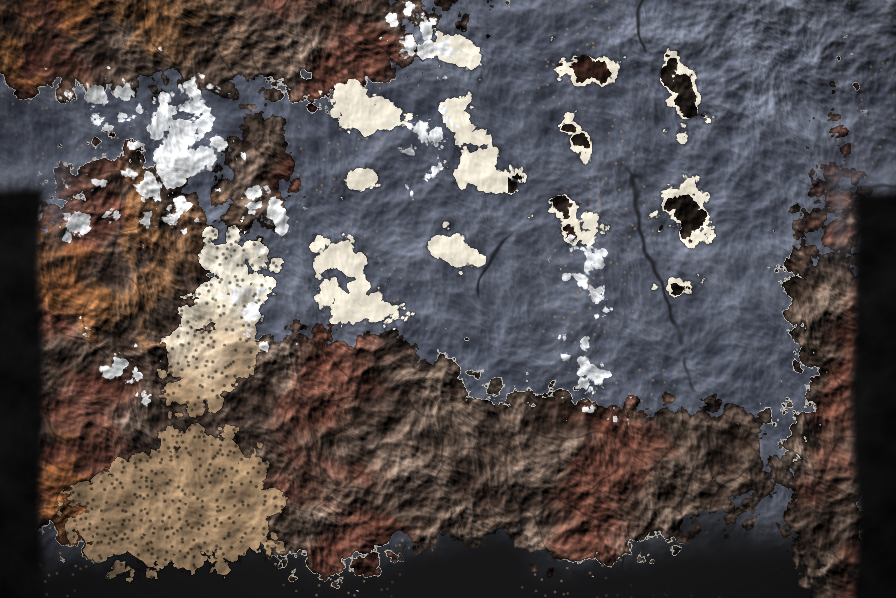
This texture is drawn by a Shadertoy shader. Its source:

```glsl
const vec3 SOOT = vec3(.09, .09, .095);
const vec3 SLATE_DARK = vec3(.21, .225, .27);
const vec3 SLATE_LIGHT = vec3(.48, .50, .56);
const vec3 RUST_DARK = vec3(.19, .15, .13);
const vec3 RUST_GREY = vec3(.42, .36, .32);
const vec3 RUST_RED = vec3(.38, .21, .17);
const vec3 OCHRE = vec3(.54, .34, .17);
const vec3 TAN = vec3(.64, .53, .41);
const vec3 CREAM = vec3(.93, .90, .83);
const vec3 CHALK = vec3(.90, .91, .92);

float hash(vec2 p) {
    vec3 q = fract(p.xyx * .1031);
    q += dot(q, q.yzx + 33.33);
    return fract((q.x + q.y) * q.z);
}

// Nearest distance, second distance, id of the nearest cell
vec3 cells(vec2 p) {
    vec3 found = vec3(8.);
    for (int j = -1; j <= 1; j++)
    for (int i = -1; i <= 1; i++) {
        vec2 cell = floor(p) + vec2(i, j);
        float d = distance(p, cell + vec2(hash(cell), hash(cell + 57.3)));
        if (d < found.x) found = vec3(d, found.x, hash(cell + 11.7));
        else found.y = min(found.y, d);
    }
    return found;
}

// Fractal cellular noise around zero
float rough(vec2 p, int octaves) {
    float sum = 0., amp = 1.;
    for (int i = 0; i < octaves; i++) {
        sum += amp * (cells(p).x - .45);
        p = mat2(1.6, 1.2, -1.2, 1.6) * p + 3.7 + .3 * sin(p.yx * 1.7);
        amp *= .5;
    }
    return sum;
}

// Layered sines used to bend outlines
vec2 wander(vec2 p) {
    vec2 sum = vec2(0.);
    float amp = .5;
    for (int i = 0; i < 5; i++) {
        sum += amp * sin(p.yx + 1.5 * sum);
        p = mat2(1.5, 1.1, -1.1, 1.5) * p + 1.7;
        amp *= .55;
    }
    return sum;
}

float ellipse(vec2 p, vec2 radius) {
    return (length(p / radius) - 1.) * min(radius.x, radius.y);
}

float capsule(vec2 p, vec2 a, vec2 b, float radius) {
    vec2 ab = b - a;
    return length(p - a - ab * clamp(dot(p - a, ab) / dot(ab, ab), 0., 1.)) - radius;
}

float cover(float d, float blur) {
    return 1. - smoothstep(-blur, blur, d);
}

// Slanted ellipses spread evenly over area (corner, extent)
float scatter(vec2 p, vec4 area, int count, float size, float seed) {
    float d = 1.;
    for (int i = 0; i < count; i++) {
        float k = float(i) + seed;
        vec2 v = p - area.xy - area.zw * fract(k * vec2(.7549, .5698));
        float s = size * mix(.3, 1., hash(vec2(k, seed)));
        float a = -.8 + 1.6 * (hash(vec2(seed, k)) - .5);
        v = mat2(cos(a), -sin(a), sin(a), cos(a)) * v;
        d = min(d, ellipse(v, s * vec2(1.5, .8)));
    }
    return d;
}

// Areas where the paint has flaked off down to rust
float bareMetal(vec2 p) {
    float d = ellipse(p - vec2(.92, .21), vec2(.40, .13));
    d = min(d, ellipse(p - vec2(.55, .26), vec2(.24, .20)));
    d = min(d, ellipse(p - vec2(.20, .42), vec2(.20, .34)));
    d = min(d, ellipse(p - vec2(.30, .96), vec2(.44, .12)));
    d = min(d, ellipse(p - vec2(.42, .70), vec2(.06, .10)));
    return min(d, ellipse(p - vec2(1.40, .30), vec2(.07, .42)));
}

vec3 paintColor(vec2 p, vec2 bend, float grain, float slope) {
    float corner = smoothstep(.95, 1.3, p.x) * smoothstep(.6, .9, p.y);
    float ripple = sin(45. * p.y + 22. * p.x + 6. * bend.x) * corner;
    float tone = .43 + .14 * bend.x + .55 * grain + .2 * corner + .16 * ripple;
    vec3 col = mix(SLATE_DARK, SLATE_LIGHT, clamp(tone, 0., 1.2));
    col *= 1. + (1.1 + corner) * slope;
    return mix(SOOT, col, smoothstep(.03, .2, p.y + .05 * bend.y));
}

vec3 rustColor(vec2 p, vec2 bend, float grain, float slope) {
    vec3 flake = cells(p * 11. + .5 * bend);
    vec3 col = mix(RUST_DARK, RUST_GREY, clamp(.3 + .4 * flake.z + grain, 0., 1.));
    col = mix(col, RUST_RED, .6 * smoothstep(.1, .6, bend.y));
    float orange = smoothstep(.5, .15, p.x) * smoothstep(.0, .5, bend.x + grain);
    col = mix(col, OCHRE, .55 * orange);
    col *= .7 + .3 * smoothstep(0., .09, flake.y - flake.x);
    return col * (1. + 3.5 * slope);
}

void mainImage(out vec4 fragColor, in vec2 fragCoord) {
    vec2 p = fragCoord / iResolution.xy * vec2(1.5, 1.);
    float blur = 1. / iResolution.y;
    vec2 bend = wander(p * 14.);
    vec2 q = p + .03 * bend;
    float grain = rough(p * 14., 5);
    float slope = grain - rough(p * 14. + vec2(-.05, .07), 5);
    float edge = rough(p * 24. + 5., 4);

    // Paint with pale specks and dark cracks
    vec3 col = paintColor(p, bend, grain, slope);
    vec3 speck = cells(p * 95.);
    float dust = step(.86, speck.z) * cover(speck.x - .2, .12);
    col = mix(col, TAN, .6 * dust * smoothstep(-.2, .5, bend.y));
    vec3 plate = cells(q * 2.6 + 4.);
    float crack = cover(plate.y - plate.x - .012, .012) * smoothstep(.0, .3, bend.x + p.x - 1.);
    col = mix(col, SOOT, .75 * crack);

    // Rust under a lifted, cream-edged lip
    float bare = bareMetal(q) + .06 * edge;
    vec3 rust = rustColor(p, bend, grain, slope);
    rust *= .5 + .5 * smoothstep(0., .018, -bare);
    col = mix(col, rust, cover(bare, blur));
    float lip = cover(abs(bare - .002) - .002, blur) * smoothstep(.0, .3, sin(p.x * 13. + p.y * 8.));
    col = mix(col, CREAM, .7 * lip);

    // Exposed primer, cream above and speckled tan below
    float primer = capsule(q, vec2(.42, .54), vec2(.32, .35), .055);
    primer = min(primer, ellipse(q - vec2(.31, .15), vec2(.17, .11))) + .06 * edge;
    vec3 primerColor = mix(TAN * .95, CREAM, smoothstep(.25, .58, p.y + .12 * bend.x));
    float pit = step(.55, speck.z) * cover(speck.x - .25, .15);
    primerColor *= (1. - .5 * pit) * (1. + .9 * slope + .4 * grain);
    col *= 1. - .6 * cover(primer - .004, .008);
    col = mix(col, primerColor, cover(primer, blur));

    // Cream chips, the wider ones worn through to rust
    float chip = scatter(q, vec4(.56, .45, .74, .46), 14, .042, 3.) + .035 * edge;
    col *= 1. - .45 * cover(chip - .003, .006);
    col = mix(col, CREAM * (1. + .5 * slope), cover(chip, blur));
    float core = chip + .013 + .03 * grain;
    col = mix(col, rust * .95, cover(core, blur) * step(.85, p.x));

    // Chalky splashes
    float chalk = ellipse(q - vec2(.29, .74), vec2(.05, .085));
    chalk = min(chalk, scatter(q, vec4(.1, .3, 1.1, .65), 9, .016, 8.));
    chalk += .09 * edge;
    col = mix(col, CHALK * (1. + 1.5 * slope), .92 * cover(chalk, 3. * blur));

    // Black side panels with a dull sheen on their shoulders
    float side = abs(p.x - .75);
    float panel = max(.68 - side, p.y - .68) + .008 * bend.x;
    float sheen = exp(-45. * abs(panel - .025)) * smoothstep(.5, .68, p.y);
    col = mix(col, SLATE_LIGHT, .5 * sheen);
    col = mix(col, SOOT * (.6 + .5 * grain), cover(panel, .012));

    // Darkened corners
    col *= 1. - .45 * smoothstep(.55, 1.05, length((p - vec2(.75, .5)) * vec2(.95, 1.2)));
    fragColor = vec4(clamp(col, 0., 1.), 1.);
}
```
